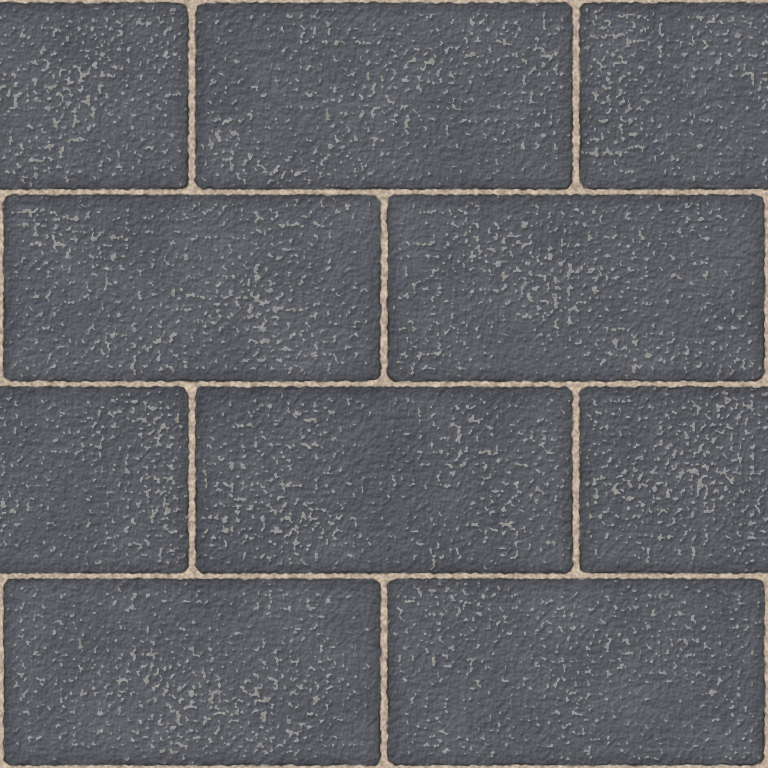
A Shadertoy shader for this texture:

```glsl
// Weathered slate-grey blocks in running bond with thin sandy mortar joints.
// Rounded-box distances lay out the blocks; periodic gradient noise roughens
// their edges, embosses the stone and scatters pale mineral flecks.

const vec2  GRID         = vec2(2.0, 4.0);      // blocks across and down
const vec2  JOINT        = vec2(0.0090, 0.0072); // mortar widths
const float CORNER       = 0.012;
const float EDGE_WEAR    = 0.0024;
const float GRAIN_PERIOD = 118.0;
const float FLECK_LEVEL  = 0.29;                // higher means fewer flecks
const float FLECK_PATCHY = 0.30;
const float RELIEF       = 0.105;
const float BLOCK_TINT   = 0.022;
const vec2  LIGHT_STEP   = vec2(-0.0014, 0.0021);

const vec3 STONE        = vec3(0.355, 0.363, 0.388);
const vec3 FLECK        = vec3(0.590, 0.585, 0.565);
const vec3 CREVICE      = vec3(0.200, 0.195, 0.205);
const vec3 MORTAR_DARK  = vec3(0.570, 0.510, 0.450);
const vec3 MORTAR_LIGHT = vec3(0.850, 0.780, 0.695);

// Integer hash of a lattice point, 0 to 1
float hash(vec2 p, float seed) {
    uvec3 q = uvec3(p, seed) * uvec3(1597u, 7919u, 3571u);
    uint h = q.x ^ (q.y * 2531u) ^ (q.z * 6151u);
    h = (h ^ (h >> 15u)) * 739391u;
    h = (h ^ (h >> 13u)) * 977351u;
    h ^= h >> 16u;
    return float(h & 65535u) / 65535.0;
}

float cornerSlope(vec2 cell, vec2 offset, vec2 f, float period, float seed) {
    float angle = 6.28319 * hash(mod(cell + offset, period), seed);
    return dot(vec2(cos(angle), sin(angle)), f - offset);
}

// Gradient noise that tiles over the unit square
float noise(vec2 uv, float period, float seed) {
    vec2 p = uv * period, cell = floor(p), f = p - cell;
    vec2 u = f * f * f * (f * (f * 6.0 - 15.0) + 10.0);
    float a = cornerSlope(cell, vec2(0, 0), f, period, seed);
    float b = cornerSlope(cell, vec2(1, 0), f, period, seed);
    float c = cornerSlope(cell, vec2(0, 1), f, period, seed);
    float d = cornerSlope(cell, vec2(1, 1), f, period, seed);
    return mix(mix(a, b, u.x), mix(c, d, u.x), u.y);
}

float fbm(vec2 uv, float period, float seed) {
    float sum = 0.0, gain = 1.0;
    for (int i = 0; i < 3; i++) {
        sum += gain * noise(uv, period, seed + float(i));
        period *= 2.0;
        gain *= 0.55;
    }
    return sum;
}

// Fine surface height of the stone
float grain(vec2 uv) {
    return noise(uv, GRAIN_PERIOD, 11.0) + 0.6 * noise(uv, GRAIN_PERIOD * 2.0, 12.0);
}

float roundedBox(vec2 p, vec2 halfSize, float radius) {
    vec2 q = abs(p) - halfSize + radius;
    return length(max(q, 0.0)) + min(max(q.x, q.y), 0.0) - radius;
}

void mainImage(out vec4 fragColor, in vec2 fragCoord) {
    vec2 uv = fragCoord / iResolution.y;
    float pixel = 1.0 / iResolution.y;

    // Running bond: odd rows shift by half a block
    vec2 p = uv * GRID;
    p.x += 0.5 * mod(floor(p.y), 2.0);
    vec2 block = mod(floor(p), GRID);
    vec2 local = (fract(p) - 0.5) / GRID;

    // Distance to the chipped block edge, negative inside
    float dist = roundedBox(local, 0.5 * (1.0 / GRID - JOINT), CORNER);
    dist += EDGE_WEAR * (0.6 * noise(uv, 36.0, 21.0) + noise(uv, 130.0, 22.0));

    // Stone body: tint per block, broad mottling and embossed grain
    float height = grain(uv);
    float slope = height - grain(uv + LIGHT_STEP);
    float tone = BLOCK_TINT * (hash(block, 5.0) - 0.5);
    tone += 0.032 * fbm(uv, 9.0, 31.0) + 0.03 * noise(uv, 64.0, 35.0);
    vec3 stone = STONE + tone + RELIEF * slope;

    // Pale flecks on the high grain, sparse near the edges
    float rim = smoothstep(-0.022, 0.0, dist);
    float level = FLECK_LEVEL - FLECK_PATCHY * fbm(uv, 7.0, 41.0) + 0.25 * rim;
    float fleck = smoothstep(level, level + 0.17, height);
    vec3 fleckColor = FLECK + 0.10 * noise(uv, 90.0, 45.0) + 0.06 * slope;
    stone = mix(stone, fleckColor, 0.88 * fleck);

    // Soft worn border and a broken dark crevice, deeper on the lower edge
    stone *= 1.0 - 0.13 * rim;
    float lower = smoothstep(0.03, -0.03, local.y);
    float crevice = smoothstep(-0.0042, -0.0005, dist);
    crevice *= smoothstep(-0.35, 0.3, noise(uv, 48.0, 51.0)) * mix(0.55, 0.95, lower);
    stone = mix(stone, CREVICE, crevice);

    // Gritty mortar, shaded where it meets the stone
    float grit = 0.62 + 0.6 * noise(uv, 80.0, 61.0) + 0.6 * noise(uv, 230.0, 62.0);
    vec3 mortar = mix(MORTAR_DARK, MORTAR_LIGHT, clamp(grit, 0.0, 1.0));
    mortar *= mix(0.82, 1.0, smoothstep(0.0, 0.0022, dist));

    float joint = smoothstep(-0.75 * pixel, 0.75 * pixel, dist);
    fragColor = vec4(clamp(mix(stone, mortar, joint), 0.0, 1.0), 1.0);
}
```
